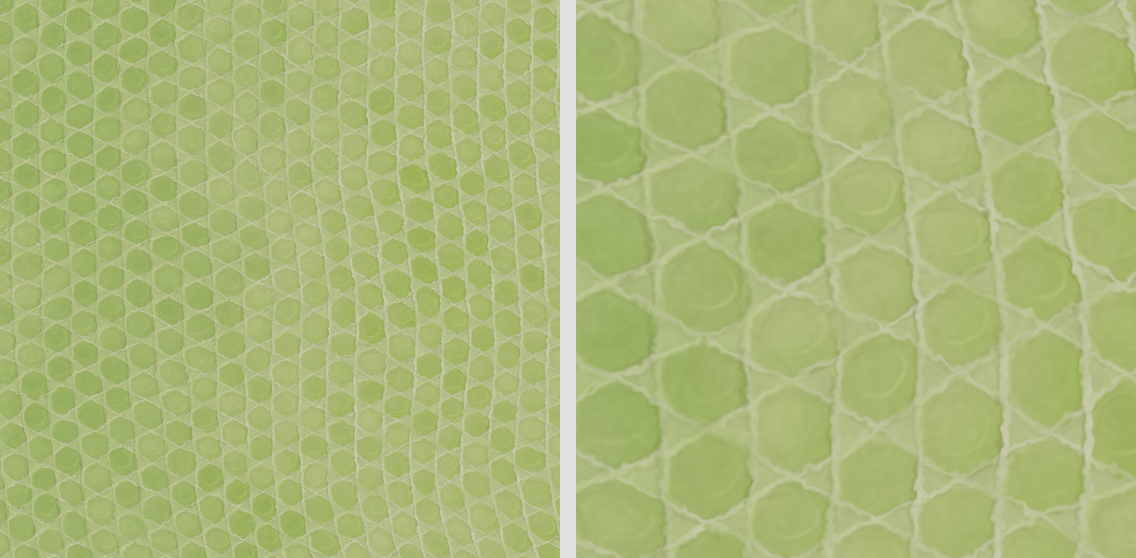
Left: the whole. Right: its middle third, enlarged.
This texture is drawn by a Shadertoy shader. Its source:

```glsl
vec2 hash2(vec2 p) {
    vec3 h = fract(vec3(p.xyx) * vec3(0.1031, 0.1030, 0.0973));
    h += dot(h, h.yzx + 33.33);
    return fract((h.xx + h.yz) * h.zy);
}

float gradientNoise(vec2 p) {
    vec2 i = floor(p), f = p - i;
    vec2 u = f * f * f * (f * (f * 6.0 - 15.0) + 10.0);
    vec2 e = vec2(0.0, 1.0);
    float a = dot(hash2(i) * 2.0 - 1.0, f);
    float b = dot(hash2(i + e.yx) * 2.0 - 1.0, f - e.yx);
    float c = dot(hash2(i + e.xy) * 2.0 - 1.0, f - e.xy);
    float d = dot(hash2(i + e.yy) * 2.0 - 1.0, f - e.yy);
    return mix(mix(a, b, u.x), mix(c, d, u.x), u.y);
}

// Bends the skin so that columns of scales drift and crowd together
vec2 stretchSkin(vec2 p) {
    float right = smoothstep(0.2, 0.7, p.x);
    float drift = mix(0.016, 0.028, right);
    vec2 q = p + drift * vec2(gradientNoise(p * 3.5 + 40.0), gradientNoise(p * 3.5 + 73.0));
    q += 0.008 * vec2(gradientNoise(p * 14.0 + 11.0), gradientNoise(p * 14.0 + 57.0));
    q.x += 0.10 * (p.y - 0.5) * (1.0 - p.y) + 0.012 * right * sin(p.y * 7.0 + 1.0);
    q.y += 0.06 * p.x * (p.x - 0.6);
    return q;
}

// Vector from the nearest centre of a triangular lattice with unit spacing
vec2 nearestScale(vec2 g) {
    vec2 period = vec2(1.732, 1.0);
    vec2 a = g - period * round(g / period);
    vec2 b = g - period * (floor(g / period) + 0.5);
    return dot(a, a) < dot(b, b) ? a : b;
}

// Soft ridge along the half-integer values of n
float ridge(float n, float width, float blur) {
    float d = 0.866 * abs(fract(n) - 0.5);
    return 1.0 - smoothstep(width - blur, width + blur, d);
}

void mainImage(out vec4 fragColor, in vec2 fragCoord) {
    vec2 p = fragCoord / iResolution.y;
    float pixel = 0.7 / (iResolution.y * 0.055);
    vec2 grid = stretchSkin(p) / vec2(0.0574, 0.055);
    float right = smoothstep(0.25, 0.75, p.x + 0.3 * gradientNoise(p * 3.0 + 20.0));

    // Scale position, identity and outline
    vec2 local = nearestScale(grid);
    vec2 id = round((grid - local) * vec2(1.1547, 2.0));
    vec2 rnd = hash2(id + 100.0);
    vec2 pos = local - 0.05 * (hash2(id + 231.0) - 0.5);
    float hexagon = max(abs(pos.x), 0.5 * abs(pos.x) + 0.866 * abs(pos.y));
    float radius = length(pos);
    float facing = dot(pos / max(radius, 0.01), vec2(0.75, -0.66));
    float edge = mix(hexagon, radius, 0.65) - mix(0.415, 0.45, rnd.x);
    edge += 0.05 * gradientNoise(grid * 4.0) + 0.03 * gradientNoise(grid * 11.0);

    // Crisp on the lower right side, melting into the ground on the other
    float blur = max(mix(0.10, 0.04, 0.5 + 0.5 * facing), pixel);
    float scaleMask = 1.0 - smoothstep(-blur, blur, edge);

    // Broad tone: deeper on the left, paler across the middle and right
    float pale = 0.30 * right + 0.8 * gradientNoise(p * 3.2 + 8.0);
    pale += 0.45 * (rnd.y - 0.4) + 0.5 * gradientNoise(grid * 1.3);
    pale += 0.5 * dot(pos, vec2(-0.8, 0.5));
    pale = clamp(pale + 0.26, 0.0, 1.0);
    vec3 leaf = mix(vec3(0.60, 0.69, 0.385), vec3(0.62, 0.70, 0.355), right);
    vec3 scaleColor = mix(leaf, vec3(0.685, 0.725, 0.485), pale);
    vec3 groundColor = mix(vec3(0.68, 0.73, 0.495), vec3(0.70, 0.74, 0.53), right);
    groundColor += 0.04 * gradientNoise(grid * 2.0);

    // Glossy oval dent inside each scale
    vec2 dent = (pos - vec2(-0.03, 0.04)) / vec2(1.1, 0.9);
    float oval = length(dent) + 0.06 * gradientNoise(grid * 3.0 + 9.0);
    float dentRim = 1.0 - smoothstep(0.0, 0.045, abs(oval - 0.28));
    scaleColor += rnd.x * dentRim * (0.012 + 0.035 * facing);
    scaleColor += 0.03 * (rnd.y - 0.4) * (1.0 - smoothstep(0.18, 0.29, oval));
    vec3 color = mix(groundColor, scaleColor, scaleMask);

    // Raised border: shaded toward the lower right, lit at the upper left
    float border = 1.0 - smoothstep(0.0, 0.05, abs(edge));
    color -= border * facing * mix(0.05, 0.03, right);

    // Creases in three directions, crinkled and worn away in places
    vec2 ragged = grid + 0.08 * vec2(gradientNoise(grid * 4.0 + 3.0), gradientNoise(grid * 5.0 + 31.0));
    ragged += 0.06 * vec2(gradientNoise(grid * 11.0), gradientNoise(grid * 11.0 + 47.0));
    float column = ragged.x / 0.866;
    float lineBlur = max(0.022, pixel);
    float slanted = max(ridge(ragged.y + 0.5 * column, 0.024, lineBlur),
                        ridge(ragged.y - 0.5 * column, 0.024, lineBlur));
    float upright = ridge(column, 0.022 + 0.016 * right, lineBlur);
    float worn = clamp(0.75 + 1.2 * gradientNoise(grid * 1.7 + 15.0), 0.15, 1.2);
    float crease = max(0.7 * slanted, mix(0.4, 1.0, right) * upright) * worn;
    color = mix(color, vec3(0.775, 0.785, 0.66), clamp(crease, 0.0, 1.0));

    // Narrow shadows beside the creases
    color -= 0.045 * ridge(column + 0.075, 0.02, lineBlur) * worn * (1.0 - upright);
    vec2 under = ragged + vec2(0.0, 0.07);
    float slantShadow = max(ridge(under.y + 0.5 * column, 0.02, lineBlur),
                            ridge(under.y - 0.5 * column, 0.02, lineBlur));
    color -= 0.025 * slantShadow * worn * (1.0 - slanted);

    // Fine leather grain
    color += 0.022 * gradientNoise(p * 190.0) + 0.018 * gradientNoise(p * 75.0);
    fragColor = vec4(color, 1.0);
}
```
